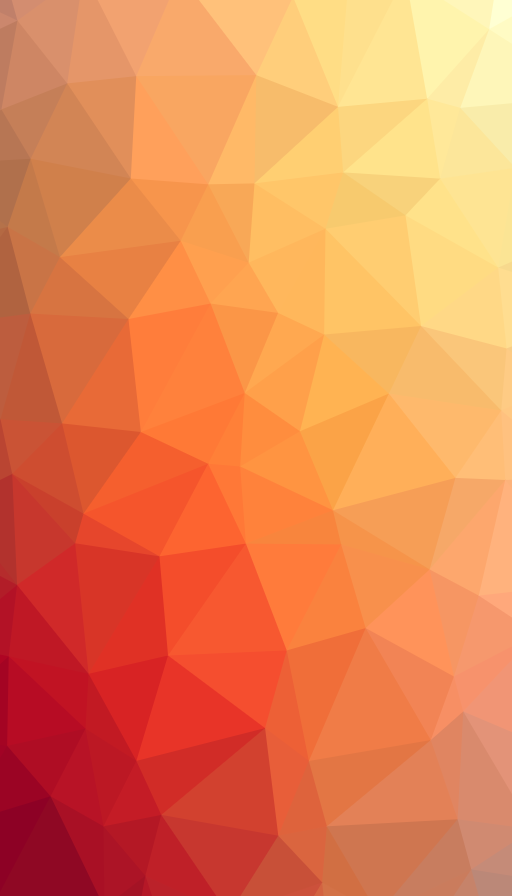
This background is drawn by a Shadertoy shader. Its source:

```glsl
const float CELLS = 11.0;         // lattice cells per canvas height
const float JITTER = 0.36;        // largest vertex shift, in cells
const float ROW_SHIFT = 0.3;      // sideways shift of odd rows, in cells
const float TONE_VARIATION = 0.07; // brightness spread between facets
const vec2 SEED = vec2(17.0, 43.0);

// Gradient mesh: colour bands from bottom to top, each running left to right
const vec3 BAND_BOTTOM[4] = vec3[4](
    vec3(0.49, 0.00, 0.14), vec3(0.71, 0.10, 0.15),
    vec3(0.82, 0.44, 0.27), vec3(0.73, 0.53, 0.47));
const vec3 BAND_LOW[4] = vec3[4](
    vec3(0.70, 0.02, 0.14), vec3(0.92, 0.18, 0.14),
    vec3(0.98, 0.48, 0.24), vec3(1.00, 0.61, 0.47));
const vec3 BAND_MIDDLE[4] = vec3[4](
    vec3(0.73, 0.29, 0.20), vec3(1.00, 0.41, 0.18),
    vec3(1.00, 0.65, 0.28), vec3(1.00, 0.75, 0.49));
const vec3 BAND_HIGH[4] = vec3[4](
    vec3(0.70, 0.44, 0.28), vec3(1.00, 0.59, 0.29),
    vec3(1.00, 0.80, 0.42), vec3(1.00, 0.91, 0.59));
const vec3 BAND_TOP[4] = vec3[4](
    vec3(0.78, 0.52, 0.43), vec3(1.00, 0.67, 0.45),
    vec3(1.00, 0.87, 0.53), vec3(1.00, 1.00, 0.80));

vec2 hash22(vec2 p) {
    vec3 q = fract(p.xyx * vec3(0.1031, 0.1030, 0.0973));
    q += dot(q, q.yzx + 33.33);
    return fract((q.xx + q.yz) * q.zy);
}

float cross2(vec2 a, vec2 b) {
    return a.x * b.y - a.y * b.x;
}

vec3 bandColor(vec3 band[4], float x) {
    vec3 color = band[0];
    for (int i = 1; i < 4; i++)
        color = mix(color, band[i], clamp(x * 3.0 - float(i - 1), 0.0, 1.0));
    return color;
}

vec3 meshColor(vec2 uv) {
    float y = uv.y * 4.0;
    vec3 color = bandColor(BAND_BOTTOM, uv.x);
    color = mix(color, bandColor(BAND_LOW, uv.x), clamp(y, 0.0, 1.0));
    color = mix(color, bandColor(BAND_MIDDLE, uv.x), clamp(y - 1.0, 0.0, 1.0));
    color = mix(color, bandColor(BAND_HIGH, uv.x), clamp(y - 2.0, 0.0, 1.0));
    return mix(color, bandColor(BAND_TOP, uv.x), clamp(y - 3.0, 0.0, 1.0));
}

vec2 latticeVertex(vec2 id) {
    vec2 shift = JITTER * (2.0 * hash22(id + SEED) - 1.0);
    return id + shift + vec2(ROW_SHIFT * mod(id.y, 2.0), 0.0);
}

// Signed distance to an edge, positive on its left
float edgeDistance(vec2 p, vec2 a, vec2 b) {
    return cross2(b - a, p - a) / length(b - a);
}

// Flat facet colour in rgb, premultiplied by its coverage in a
vec4 facet(vec2 p, vec2 a, vec2 b, vec2 c, float pixel, float aspect) {
    float inside = min(edgeDistance(p, a, b),
                   min(edgeDistance(p, b, c), edgeDistance(p, c, a)));
    float coverage = clamp(inside / pixel + 0.5, 0.0, 1.0);
    if (coverage <= 0.0) return vec4(0.0);
    vec2 center = (a + b + c) / 3.0;
    float tone = 1.0 + TONE_VARIATION * (hash22(floor(center * 64.0)).x - 0.5);
    vec3 color = meshColor(center / (CELLS * vec2(aspect, 1.0))) * tone;
    return vec4(min(color, 1.0), 1.0) * coverage;
}

// The Delaunay diagonal joins a and c when the angles at b and d sum below pi
bool splitsAlongAC(vec2 a, vec2 b, vec2 c, vec2 d) {
    float sinB = cross2(c - b, a - b), cosB = dot(c - b, a - b);
    float sinD = cross2(a - d, c - d), cosD = dot(a - d, c - d);
    return sinB * cosD + cosB * sinD > 0.0;
}

void mainImage(out vec4 fragColor, in vec2 fragCoord) {
    float aspect = iResolution.x / iResolution.y;
    float pixel = CELLS / iResolution.y;
    vec2 p = fragCoord * pixel;
    vec2 cell = floor(p);

    // Gather the facets of nearby cells, blended by coverage at their edges
    vec4 total = vec4(0.0);
    for (int j = -1; j <= 1; j++)
    for (int i = -1; i <= 1; i++) {
        vec2 id = cell + vec2(i, j);
        vec2 a = latticeVertex(id);
        vec2 b = latticeVertex(id + vec2(1.0, 0.0));
        vec2 c = latticeVertex(id + vec2(1.0, 1.0));
        vec2 d = latticeVertex(id + vec2(0.0, 1.0));
        if (splitsAlongAC(a, b, c, d)) {
            total += facet(p, a, b, c, pixel, aspect);
            total += facet(p, a, c, d, pixel, aspect);
        } else {
            total += facet(p, a, b, d, pixel, aspect);
            total += facet(p, b, c, d, pixel, aspect);
        }
    }
    fragColor = vec4(total.rgb / max(total.a, 0.001), 1.0);
}
```
